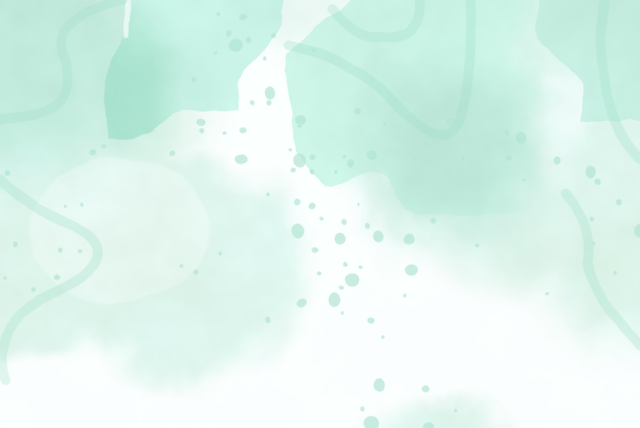
This background is drawn by a WebGL 1 fragment shader. Its source:

```glsl
precision highp float;
// Mint watercolour background: soft noisy ellipses are layered as washes,
// crisp torn-edge stains sit above them, then curved brush ribbons and
// hashed paint drops. Space: x 0..1.5 rightwards, y 0..1 downwards.
uniform vec2 u_resolution;

#define PAPER vec3(0.985, 0.998, 0.997)
#define PALE vec3(0.865, 0.958, 0.922)
#define MINT vec3(0.775, 0.950, 0.900)
#define SAGE vec3(0.740, 0.910, 0.855)
#define DEEP vec3(0.620, 0.870, 0.780)
#define BLEED 0.11
#define TEAR 0.035
#define GRAIN 0.045
#define RIBBON_WIDTH 0.0115
#define RIBBON_ALPHA 0.30
#define DROP_ALPHA 0.70

float hash(vec2 p) {
  vec3 h = fract(p.xyx * 0.1031);
  h += dot(h, h.yzx + 33.33);
  return fract((h.x + h.y) * h.z);
}

float noise(vec2 p) {
  vec2 i = floor(p), f = fract(p);
  f = f * f * (3.0 - 2.0 * f);
  return mix(mix(hash(i), hash(i + vec2(1, 0)), f.x),
             mix(hash(i + vec2(0, 1)), hash(i + vec2(1, 1)), f.x), f.y);
}

float fbm(vec2 p) {
  float sum = 0.0, amp = 0.53;
  for (int i = 0; i < 5; i++) {
    sum += amp * noise(p);
    p = mat2(1.6, 1.2, -1.2, 1.6) * p + 7.3;
    amp *= 0.5;
  }
  return sum;
}

// Coverage of a soft-edged ellipse
float wash(vec2 p, vec2 center, vec2 radius, float soft) {
  return 1.0 - smoothstep(1.0 - soft, 1.0 + soft, length((p - center) / radius));
}

// Antialiased coverage of a signed distance
float fill(float d) {
  return clamp(0.5 - d * u_resolution.y / 1.5, 0.0, 1.0);
}

// Distance to a quadratic curve, split into short segments
float curve(vec2 p, vec2 a, vec2 b, vec2 c) {
  float d = 9.0;
  vec2 last = a;
  for (int i = 1; i <= 12; i++) {
    float t = float(i) / 12.0;
    vec2 next = mix(mix(a, b, t), mix(b, c, t), t), s = next - last;
    d = min(d, length(p - last - s * clamp(dot(p - last, s) / dot(s, s), 0.0, 1.0)));
    last = next;
  }
  return d;
}

float ribbons(vec2 p) {
  float d = curve(p, vec2(0.29, 0.0), vec2(0.10, 0.05), vec2(0.152, 0.146));
  d = min(d, curve(p, vec2(0.152, 0.146), vec2(0.20, 0.27), vec2(0.0, 0.279)));
  d = min(d, curve(p, vec2(0.0, 0.42), vec2(0.08, 0.49), vec2(0.146, 0.518)));
  d = min(d, curve(p, vec2(0.146, 0.518), vec2(0.31, 0.59), vec2(0.146, 0.674)));
  d = min(d, curve(p, vec2(0.146, 0.674), vec2(-0.03, 0.75), vec2(0.012, 0.89)));
  d = min(d, curve(p, vec2(0.68, 0.107), vec2(0.83, 0.14), vec2(0.928, 0.244)));
  d = min(d, curve(p, vec2(0.928, 0.244), vec2(1.08, 0.41), vec2(1.098, 0.195)));
  d = min(d, curve(p, vec2(1.098, 0.195), vec2(1.109, 0.1), vec2(1.103, 0.0)));
  d = min(d, curve(p, vec2(0.78, 0.02), vec2(0.83, 0.094), vec2(0.898, 0.088)));
  d = min(d, curve(p, vec2(0.898, 0.088), vec2(0.986, 0.098), vec2(0.986, 0.0)));
  d = min(d, curve(p, vec2(1.416, 0.0), vec2(1.387, 0.254), vec2(1.5, 0.371)));
  d = min(d, curve(p, vec2(1.328, 0.45), vec2(1.387, 0.527), vec2(1.377, 0.615)));
  return min(d, curve(p, vec2(1.377, 0.615), vec2(1.396, 0.703), vec2(1.5, 0.81)));
}

// Drops jittered in a grid, dense along the slanting central band
float drops(vec2 p, float cell, float size, float seed) {
  float d = 9.0;
  for (int k = 0; k < 9; k++) {
    vec2 id = floor(p / cell) + vec2(mod(float(k), 3.0), floor(float(k) / 3.0)) - 1.0;
    vec2 key = id + seed;
    vec2 c = (id + 0.2 + 0.6 * vec2(hash(key), hash(key + 31.7))) * cell;
    float band = exp(-pow((c.x - 0.58 - 0.36 * c.y) / 0.13, 2.0));
    float sides = 0.13 * (1.0 - smoothstep(0.66, 0.74, c.y)) * step(0.28, c.y);
    float r = size * mix(0.4, 1.0, hash(key + 57.1));
    vec2 squash = vec2(mix(0.8, 1.25, hash(key + 11.9)), 1.0);
    if (hash(key + 83.3) < 0.45 * band + sides) d = min(d, length((p - c) * squash) - r);
  }
  return d;
}

void main() {
  vec2 p = gl_FragCoord.xy / u_resolution;
  p = vec2(p.x * 1.5, 1.0 - p.y);
  vec2 warp = vec2(fbm(p * 9.0), fbm(p * 9.0 + 41.0)) - 0.5;
  vec2 q = p + warp * BLEED, e = p + warp * TEAR;
  float cloud = fbm(p * 5.0 + 13.0);

  // Broad pale washes on the left and right
  float left = max(wash(q, vec2(0.1, 0.2), vec2(0.38, 0.5), 0.22),
               max(wash(q, vec2(0.42, 0.62), vec2(0.28, 0.26), 0.2),
                   wash(q, vec2(0.0, 0.6), vec2(0.48, 0.23), 0.18)));
  float right = max(wash(q, vec2(1.3, 0.28), vec2(0.46, 0.38), 0.24),
                    wash(q, vec2(1.5, 0.57), vec2(0.24, 0.25), 0.4));
  float low = wash(q, vec2(1.03, 1.03), vec2(0.17, 0.09), 0.4);
  vec3 col = mix(PAPER, PALE + vec3(0.0, 0.0, 0.04) * (cloud - 0.5), max(max(left, right), low));
  col = mix(col, PALE, 0.5 * wash(q, vec2(0.74, 0.02), vec2(0.16, 0.11), 0.4));
  col = mix(col, SAGE, 0.85 * wash(q, vec2(0.06, 0.13), vec2(0.31, 0.26), 0.45));
  col = mix(col, PAPER, 0.32 * wash(e, vec2(0.28, 0.54), vec2(0.21, 0.17), 0.03));
  col = mix(col, PAPER, 0.6 * wash(q, vec2(1.31, 0.29), vec2(0.07, 0.12), 0.5));

  // Torn mint stain, darkest at its left rim
  float rim = 0.30 - 0.05 * smoothstep(0.06, 0.2, e.y);
  float mintEdge = max(max(rim - e.x, e.x - 0.67 + 0.11 * smoothstep(0.05, 0.2, e.y)),
                       e.y - 0.325 + 0.07 * smoothstep(0.3, 0.45, e.x));
  vec3 mint = mix(MINT, DEEP, 0.8 * wash(q, vec2(0.27, 0.22), vec2(0.14, 0.16), 0.5));
  col = mix(col, mint, 0.9 * fill(mintEdge));
  col = mix(col, PAPER, 0.7 * fill(max(abs(e.x - 0.303) - 0.006, e.y - 0.09)));

  // Large central stain: crisp left and below, fading to the right
  float side = 0.674 + 1.05 * max(0.137 - e.y, 0.0) + 0.15 * max(e.y - 0.215, 0.0)
             + 0.7 * max(e.y - 0.361, 0.0);
  float hem = 0.44 - 0.04 * smoothstep(0.76, 0.88, e.x) + 0.1 * smoothstep(0.88, 0.98, e.x);
  float fade = 1.0 - smoothstep(1.16, 1.32, q.x + 0.3 * max(q.y - 0.3, 0.0));
  col = mix(col, SAGE + 0.04, 0.9 * fill(max(side - e.x, e.y - hem)) * fade);
  col = mix(col, SAGE - 0.02, 0.75 * wash(q, vec2(1.08, 0.34), vec2(0.2, 0.17), 0.6));

  // Top right stain
  float corner = max(1.26 + 0.1 * smoothstep(0.06, 0.2, e.y) - e.x, e.y - 0.285);
  col = mix(col, mix(MINT, SAGE, 0.6), 0.85 * fill(corner));

  // Pigment bloom, ribbons and drops
  col += GRAIN * (cloud - 0.5 + 0.5 * (fbm(p * 24.0) - 0.5)) * smoothstep(0.0, 0.1, 1.0 - col.r);
  col = mix(col, DEEP, RIBBON_ALPHA * fill(ribbons(p + warp * 0.012) - RIBBON_WIDTH));
  vec2 s = p + warp * 0.015;
  float splat = min(drops(s, 0.085, 0.018, 5.0), drops(s, 0.055, 0.008, 71.0));
  col = mix(col, mix(SAGE, DEEP, 0.35), DROP_ALPHA * fill(splat));
  gl_FragColor = vec4(clamp(col, 0.0, 1.0), 1.0);
}
```
